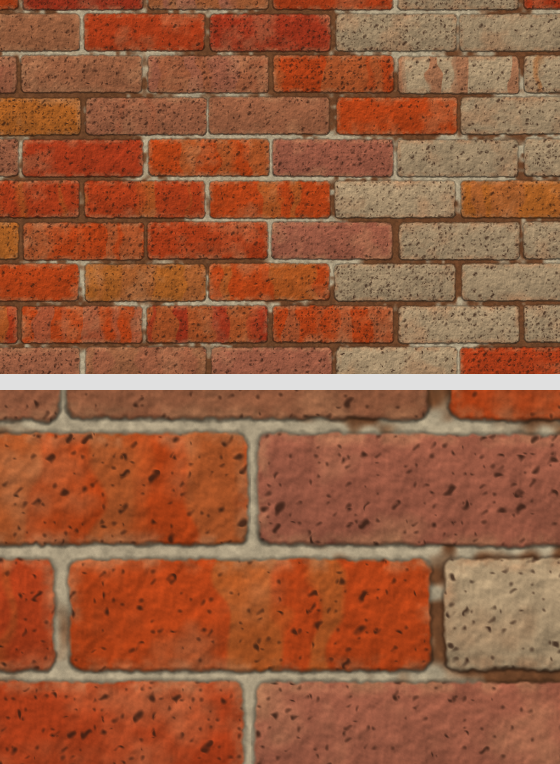
Top: the whole. Bottom: its middle third, enlarged.
Write a Shadertoy shader that draws this texture.

```glsl
const vec2 PITCH = vec2(0.335, 0.1113);      // brick plus joint, canvas height = 1
const vec2 HALF_BRICK = vec2(0.1605, 0.0492);
const float CORNER = 0.011;

const vec3 RED = vec3(0.57, 0.19, 0.11);
const vec3 ORANGE = vec3(0.66, 0.25, 0.09);
const vec3 OCHRE = vec3(0.62, 0.35, 0.14);
const vec3 BROWN = vec3(0.55, 0.35, 0.23);
const vec3 ROSE = vec3(0.57, 0.33, 0.25);
const vec3 TAN = vec3(0.62, 0.53, 0.41);
const vec3 DUST = vec3(0.66, 0.47, 0.33);
const vec3 SOOT = vec3(0.17, 0.10, 0.07);
const vec3 EARTH = vec3(0.41, 0.26, 0.16);
const vec3 LIME = vec3(0.70, 0.65, 0.54);

float hash(vec2 p) {
    vec3 q = fract(vec3(p.xyx) * 0.1031);
    q += dot(q, q.yzx + 33.33);
    return fract((q.x + q.y) * q.z);
}

float noise(vec2 p) {
    vec2 i = floor(p), f = fract(p);
    f = f * f * (3.0 - 2.0 * f);
    float low = mix(hash(i), hash(i + vec2(1, 0)), f.x);
    float high = mix(hash(i + vec2(0, 1)), hash(i + vec2(1, 1)), f.x);
    return mix(low, high, f.y);
}

float fbm(vec2 p) {
    float sum = 0.0, weight = 0.5;
    for (int i = 0; i < 4; i++) {
        sum += weight * noise(p);
        p = p * 2.03 + 17.3;
        weight *= 0.5;
    }
    return sum / 0.9375;
}

float roundedBox(vec2 p, vec2 halfSize, float radius) {
    vec2 q = abs(p) - halfSize + radius;
    return length(max(q, 0.0)) + min(max(q.x, q.y), 0.0) - radius;
}

// Scattered holes, one candidate per grid cell
float pits(vec2 p, float scale, float density, float pixel) {
    vec2 g = p * scale + 0.5 * (noise(p * 150.0) - 0.5);
    vec2 cell = floor(g);
    vec2 centre = 0.3 + 0.4 * vec2(hash(cell + 3.7), hash(cell + 41.2));
    float radius = mix(0.08, 0.23, hash(cell + 73.1));
    float edge = 0.08 + pixel * scale;
    float hole = 1.0 - smoothstep(radius - edge, radius + edge, length(fract(g) - centre));
    return hole * step(hash(cell + 19.4), density);
}

// Fired clay: red by default, browner at upper left, many pale ones at right
vec3 clayColor(vec2 id, vec2 centre) {
    vec3 clay = mix(RED, ORANGE, hash(id + 5.3));
    clay = mix(clay, OCHRE, step(0.86, hash(id + 27.9)));
    float upperLeft = step(centre.x, 0.8) * step(0.52, centre.y);
    vec3 dull = mix(BROWN, ROSE, hash(id + 61.7));
    clay = mix(clay, dull, step(hash(id + 13.1), mix(0.17, 0.55, upperLeft)));
    float pale = step(0.92, centre.x) * step(0.36, hash(id + 88.5));
    return mix(clay, TAN * mix(0.93, 1.05, hash(id + 9.6)), pale);
}

vec3 brickColor(vec2 p, vec2 local, vec2 id, float depth, float pixel) {
    vec3 color = clayColor(id, p - local);
    // Kiln bands and blotches
    float banded = step(0.7, hash(id + 34.2));
    float band = smoothstep(0.45, 0.65, noise(vec2(local.x * 38.0 + noise(p * 30.0), hash(id) * 90.0)));
    color = mix(color, mix(OCHRE, ROSE, hash(id + 52.8)), 0.65 * banded * band);
    float blotch = smoothstep(0.5, 0.8, fbm(p * 16.0 + 40.0 * hash(id + 2.4)));
    color = mix(color, DUST, 0.4 * blotch);
    // Worn rim and rough surface
    float rim = 1.0 - smoothstep(0.002, 0.016, depth);
    color = mix(color, DUST, 0.5 * rim * smoothstep(0.3, 0.7, fbm(p * 60.0)));
    float relief = fbm(p * 110.0) - fbm((p + vec2(-0.002, 0.003)) * 110.0);
    color *= 1.0 + 0.45 * relief + 0.25 * (fbm(p * 45.0) - 0.5);
    color *= 1.0 + 0.07 * local.y / HALF_BRICK.y;
    // Pits differ in number from brick to brick
    float density = mix(0.12, 0.5, hash(id + 45.6));
    float holes = max(pits(p, 65.0, density, pixel), 0.7 * pits(p + 4.3, 115.0, density, pixel));
    return mix(color, SOOT, 0.75 * holes);
}

vec3 mortarColor(vec2 p, float distanceToBrick) {
    float lime = smoothstep(0.43, 0.6, fbm(p * vec2(5.0, 7.0) + 8.0) + 0.22 * (noise(p * 70.0) - 0.5));
    vec3 color = mix(EARTH, LIME, lime * 0.9);
    color *= 0.8 + 0.4 * fbm(p * 130.0);
    return color * mix(0.68, 1.0, smoothstep(0.0, 0.005, distanceToBrick));
}

void mainImage(out vec4 fragColor, in vec2 fragCoord) {
    float pixel = 1.0 / iResolution.y;
    vec2 p = fragCoord * pixel;

    // Running bond: every other course shifts by half a brick
    vec2 grid = (p - vec2(0.053, 0.078)) / PITCH;
    grid.y += 0.03 * (noise(vec2(p.x * 4.0, 2.5)) - 0.5);
    float course = floor(grid.y);
    grid.x -= 0.5 * mod(course, 2.0);
    vec2 id = vec2(floor(grid.x), course);
    vec2 jitter = vec2(hash(id + 71.3), hash(id + 96.4)) - 0.5;
    vec2 local = (fract(grid) - 0.5) * PITCH - jitter * vec2(0.007, 0.003);

    // Chipped outline
    float d = roundedBox(local, HALF_BRICK, CORNER);
    d += 0.005 * (fbm(p * 55.0) - 0.5) + 0.002 * (noise(p * 190.0) - 0.5);
    float brick = 1.0 - smoothstep(-0.001 - pixel, 0.001 + pixel, d);

    vec3 color = mix(mortarColor(p, d), brickColor(p, local, id, -d, pixel), brick);
    // Shadow along the lower edge of each brick
    float lower = smoothstep(0.5, 0.95, -local.y / HALF_BRICK.y);
    color *= 1.0 - 0.3 * lower * (1.0 - smoothstep(0.0, 0.004, abs(d)));
    fragColor = vec4(color, 1.0);
}
```
